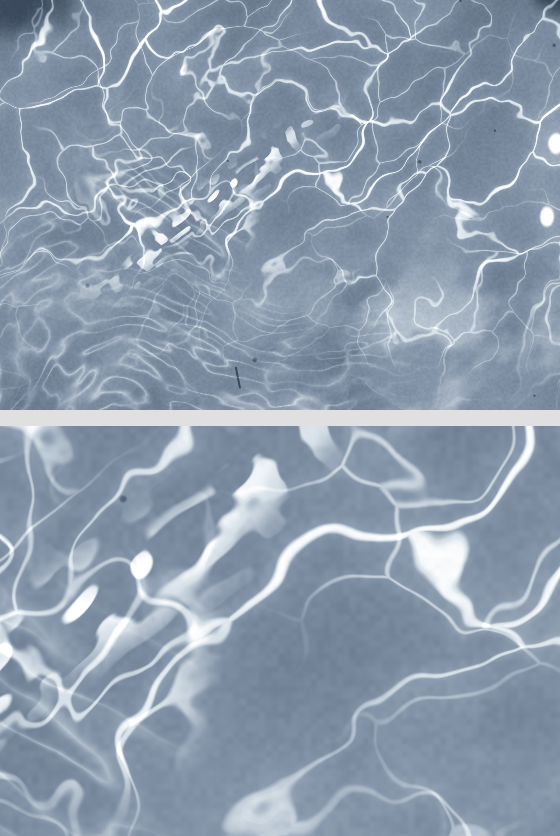
Top, the full canvas; bottom, a detail of the centre.
A Shadertoy shader for this texture:

```glsl
vec2 hash2(vec2 p) {
    vec3 q = fract(p.xyx * vec3(0.1031, 0.1030, 0.0973));
    q += dot(q, q.yzx + 33.33);
    return fract((q.xx + q.yz) * q.zy);
}

float noise(vec2 p) {
    vec2 i = floor(p), f = fract(p);
    f = f * f * (3.0 - 2.0 * f);
    return mix(mix(hash2(i).x, hash2(i + vec2(1, 0)).x, f.x),
               mix(hash2(i + vec2(0, 1)).x, hash2(i + vec2(1, 1)).x, f.x), f.y);
}

float fbm(vec2 p) {
    float sum = 0.0, amp = 0.533;
    for (int i = 0; i < 4; i++) {
        sum += amp * noise(p);
        p = mat2(1.6, 1.2, -1.2, 1.6) * p + 7.3;
        amp *= 0.5;
    }
    return sum;
}

vec2 warp(vec2 p) {
    return vec2(fbm(p), fbm(p + 31.7)) - 0.5;
}

// Distance to the nearest Voronoi border, and a random value of the cell
vec2 cellBorder(vec2 p) {
    vec2 base = floor(p), f = fract(p), nearest = vec2(0), nearestCell = vec2(0);
    float best = 9.0, border = 9.0;
    for (int k = 0; k < 9; k++) {
        vec2 g = vec2(k % 3 - 1, k / 3 - 1);
        vec2 r = g + hash2(base + g + 50.0) - f;
        if (dot(r, r) < best) { best = dot(r, r); nearest = r; nearestCell = g; }
    }
    for (int k = 0; k < 25; k++) {
        vec2 g = nearestCell + vec2(k % 5 - 2, k / 5 - 2);
        vec2 r = g + hash2(base + g + 50.0) - f, d = r - nearest;
        if (dot(d, d) > 1e-4) border = min(border, dot(0.5 * (r + nearest), normalize(d)));
    }
    return vec2(border, hash2(base + nearestCell + 50.0).y);
}

// Bright line with a soft halo
float lightLine(float d, float width) {
    return 0.8 * (1.0 - smoothstep(width * 0.4, width + 0.003, d)) + 0.22 * exp(-d * 75.0);
}

vec3 waterColor(float v) {
    vec3 deep = vec3(0.23, 0.29, 0.36), water = vec3(0.51, 0.575, 0.655), foam = vec3(0.84, 0.88, 0.91);
    vec3 c = mix(deep, water, clamp(v * 2.0, 0.0, 1.0));
    c = mix(c, foam, clamp(v * 2.0 - 1.0, 0.0, 1.0));
    return mix(c, vec3(1), smoothstep(1.0, 1.4, v));
}

void mainImage(out vec4 fragColor, in vec2 fragCoord) {
    vec2 p = fragCoord / iResolution.y;
    float aspect = iResolution.x / iResolution.y;
    vec2 slant = vec2(dot(p, vec2(0.77, 0.64)), dot(p, vec2(-0.64, 0.77)));
    float patches = fbm(p * 4.0 + 3.0);

    // Water body, lighter towards the bottom
    float v = 0.40 + 0.11 * (1.0 - p.y) + 0.28 * (fbm(p * 5.0) - 0.5);

    // Caustic net, drawn out along the slant
    vec2 bend = warp(p * 5.0);
    float upper = smoothstep(0.15, 0.55, p.y + 0.12 * p.x + 0.4 * (patches - 0.5));
    vec2 net = cellBorder(slant * vec2(4.0, 6.2) + 1.5 * bend);
    float power = noise(p * 9.0 + 20.0);
    v += upper * (0.25 + 0.75 * power) * lightLine(net.x / 5.0, 0.001 + 0.010 * power * power * power);
    v += 0.07 * (net.y - 0.5);

    // Fainter second net
    float fine = cellBorder(slant * vec2(6.0, 8.0) + 2.0 * bend + 11.0).x / 7.0;
    v += 0.45 * smoothstep(0.35, 0.75, noise(p * 5.0 + 9.0)) * (0.3 + 0.7 * upper) * lightLine(fine, 0.001);

    // Curled filaments and broken glints around the middle
    float middle = 1.0 - smoothstep(0.1, 0.42, length((p - vec2(0.56, 0.48)) * vec2(0.8, 1.0)));
    float curl = abs(noise(slant * vec2(16.0, 24.0) + 5.0 * bend) - 0.5);
    v += 0.5 * middle * smoothstep(0.42, 0.6, patches) * (1.0 - smoothstep(0.02, 0.10, curl));
    float streak = exp(-pow((slant.y - 0.06 - 0.15 * bend.x) * 30.0, 2.0)) * middle;
    v += 0.9 * streak * smoothstep(0.52, 0.68, noise(slant * vec2(38.0, 75.0) + 4.0 * bend));

    // Fine ripples, steep at the left and flat in the middle
    float lowerLeft = smoothstep(0.0, 0.35, 0.62 - p.y - 0.42 * max(p.x - 0.35, 0.0) + 1.1 * (patches - 0.5));
    lowerLeft *= 1.0 - smoothstep(0.7, 1.1, p.x);
    float turn = 0.9 - 0.75 * smoothstep(0.1, 0.7, p.x);
    vec2 ripple = mat2(cos(turn), -sin(turn), sin(turn), cos(turn)) * (p + 0.09 * bend);
    float crest = 1.0 - abs(2.0 * noise(ripple * vec2(15.0, 55.0)) - 1.0);
    float fleckled = 0.3 + 0.7 * noise(p * 16.0 + 40.0);
    v += lowerLeft * (0.48 * fleckled * pow(crest, 5.0) - 0.06);

    // Pale clouds at the lower right
    float lowerRight = smoothstep(0.45, 0.9, p.x) * (1.0 - smoothstep(0.2, 0.5, p.y));
    v += 0.26 * lowerRight * (smoothstep(0.38, 0.68, fbm(slant * vec2(6.0, 9.0) + 15.0)) - 0.2);

    // Shaded upper corners
    v -= 0.34 * (1.0 - smoothstep(0.03, 0.22, length((p - vec2(0.05, 1.02)) * vec2(0.8, 1.3)) + 0.25 * bend.x));
    v -= 0.40 * (1.0 - smoothstep(0.02, 0.08, length(p - vec2(aspect - 0.01, 1.02))));

    // Two sun reflections at the right
    for (int i = 0; i < 2; i++) {
        vec2 sun = vec2(aspect - 0.005 - 0.03 * float(i), 0.645 - 0.17 * float(i));
        float d = length((p - sun) * vec2(1.2, 0.85) + 0.03 * bend);
        v += 1.1 * (1.0 - smoothstep(0.012, 0.026, d)) + 0.3 * exp(-d * 28.0);
    }

    // Grain, drifting specks and a twig
    v += 0.07 * (noise(p * 190.0) - 0.5);
    for (int i = 0; i < 9; i++) {
        vec2 at = hash2(vec2(i, 17)) * vec2(aspect, 1.0);
        float size = 0.002 + 0.004 * hash2(vec2(i, 5)).x;
        v -= 0.35 * (1.0 - smoothstep(size * 0.5, size + 0.002, length(p - at + 0.012 * bend)));
    }
    vec2 twig = p - vec2(0.585, 0.055);
    twig -= vec2(-0.2, 1.0) * clamp(twig.y, 0.0, 0.048);
    v -= 0.5 * (1.0 - smoothstep(0.001, 0.004, length(twig)));

    fragColor = vec4(waterColor(v), 1.0);
}
```
